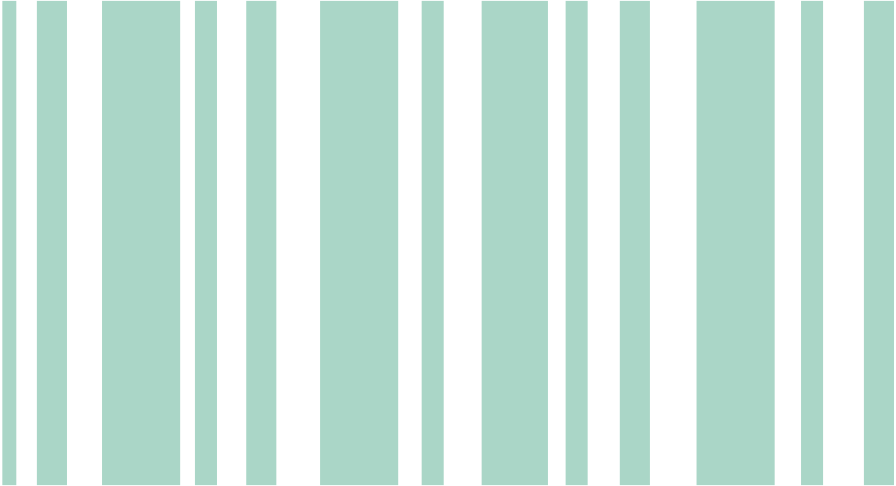
Reproduce this pattern procedurally as a Shadertoy shader.

```glsl
// Draws irregular vertical mint stripes, narrow and wide, on white.

const vec3 MINT = vec3(0.667, 0.839, 0.780);
const vec3 WHITE = vec3(1.0);
const int STRIPE_COUNT = 13;
const float SIDE_MARGIN = 0.0026;
const float END_MARGIN = 0.0018;

// Shuffled rank: every value from 0 to count - 1 occurs once.
float shuffledRank(int index, int stride, int offset, int count) {
    return float((index * stride + offset) % count);
}

// Low ranks give three narrow sizes, the top four give wide bands.
float stripeWidth(float rank) {
    float narrow = 0.0156 + 0.009 * ceil(rank / 4.0);
    float wide = min(0.074 + 0.0132 * (rank - 9.0), 0.0872);
    return rank < 8.5 ? narrow : wide;
}

float gapWidth(float rank) {
    return 0.0165 + 0.00323 * rank;
}

// Antialiased coverage of the span from start to end.
float spanCoverage(float x, float start, float end, float pixel) {
    float inside = min(x - start, end - x);
    return clamp(inside / pixel + 0.5, 0.0, 1.0);
}

// Lay the stripes side by side, each followed by its gap.
float stripeCoverage(float x, float pixel) {
    float coverage = 0.0;
    float start = SIDE_MARGIN;
    for (int i = 0; i < STRIPE_COUNT; i++) {
        float end = start + stripeWidth(shuffledRank(i, 5, 0, STRIPE_COUNT));
        coverage = max(coverage, spanCoverage(x, start, end, pixel));
        start = end + gapWidth(shuffledRank(i, 5, 2, STRIPE_COUNT - 1));
    }
    return coverage;
}

void mainImage(out vec4 fragColor, in vec2 fragCoord) {
    vec2 uv = fragCoord / iResolution.xy;
    vec2 pixel = 1.0 / iResolution.xy;

    // Stripes stop just short of the top and bottom edges.
    float ends = spanCoverage(uv.y, END_MARGIN, 1.0 - END_MARGIN, pixel.y);
    float ink = stripeCoverage(uv.x, pixel.x) * ends;

    fragColor = vec4(mix(WHITE, MINT, ink), 1.0);
}
```
